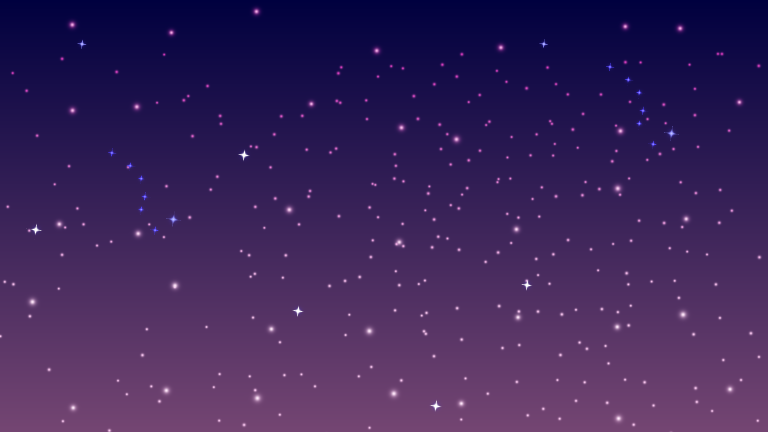
Reproduce this background procedurally as a WebGL 1 fragment shader.

```glsl
precision highp float;

uniform vec2 u_resolution;

const vec3 SKY_TOP = vec3(0.0, 0.0, 0.245);
const vec3 SKY_BOTTOM = vec3(0.455, 0.272, 0.448);
const vec3 HIGH_PINK = vec3(0.88, 0.22, 0.76);
const vec3 LOW_PINK = vec3(1.0, 0.8, 0.96);
const vec3 WHITE = vec3(1.0);
const vec3 BLUE = vec3(0.32, 0.26, 1.0);
const vec3 ICE = vec3(0.55, 0.55, 1.0);

vec3 hash3(vec2 p) {
  vec3 q = fract(p.xyx * vec3(0.1031, 0.103, 0.0973));
  q += dot(q, q.yxz + 33.33);
  return fract((q.xxy + q.yzz) * q.zyx);
}

float falloff(float dist, float radius) {
  float t = dist / radius;
  return exp(-t * t);
}

// Stars are magenta high in the sky and pale near the ground
vec3 starTint(float height) {
  return mix(LOW_PINK, HIGH_PINK, smoothstep(0.25, 0.95, height));
}

// Sparse everywhere, with a broad crowd right of centre
float starDensity(vec2 p) {
  float crowd = falloff(length((p - vec2(1.15, 0.54)) / vec2(0.48, 0.36)), 1.0);
  return (0.27 + 0.65 * crowd) * step(p.y, 0.91);
}

// One jittered star per cell, kept inside the cell borders
vec3 addSmallStars(vec3 color, vec2 p, float cellSize, float seed) {
  vec2 grid = p / cellSize + seed * 0.37;
  vec2 id = floor(grid);
  vec3 rnd = hash3(id + seed * 17.0);
  vec2 center = (id + 0.5 - seed * 0.37) * cellSize;
  float dist = length(fract(grid) - mix(vec2(0.12), vec2(0.88), rnd.xy)) * cellSize;
  float size = mix(0.0028, 0.0037, hash3(id + seed * 31.0).x);
  float present = step(rnd.z, starDensity(center));
  return mix(color, starTint(p.y), 0.95 * present * falloff(dist, size));
}

// Large stars with a coloured halo around a bright core
vec3 addGlowStars(vec3 color, vec2 p, vec2 cellSize, float seed) {
  vec2 id = floor(p / cellSize);
  vec3 rnd = hash3(id + seed);
  vec2 center = (id + mix(vec2(0.13), vec2(0.87), rnd.xy)) * cellSize;
  float dist = length(p - center);
  float size = mix(0.85, 1.1, rnd.z);
  vec3 tint = starTint(center.y);
  color = mix(color, tint, 0.55 * falloff(dist, 0.0085 * size));
  return mix(color, mix(tint, WHITE, 0.6), 0.95 * falloff(dist, 0.0042 * size));
}

// Slightly tilted four-pointed star with thin arms
vec3 addSparkle(vec3 color, vec2 p, vec2 center, float radius, vec3 tint) {
  vec2 d = p - center;
  d = abs(mat2(0.99, 0.14, -0.14, 0.99) * d);
  vec2 arm = pow(d / radius + 0.0001, vec2(0.42));
  float spikes = 1.0 - smoothstep(0.66, 1.14, arm.x + arm.y);
  color = mix(color, BLUE, 0.3 * falloff(length(d), radius * 0.4));
  color = mix(color, tint, spikes);
  return mix(color, mix(tint, WHITE, 0.6), 0.8 * falloff(length(d), radius * 0.13));
}

// Arc of seven blue sparkles whose last two step to the right
vec3 addConstellation(vec3 color, vec2 p, vec2 start) {
  for (int i = 0; i < 7; i++) {
    float n = float(i);
    float bend = (n - 3.0) / 3.0;
    float tail = step(4.5, n);
    float big = tail * step(n, 5.5);
    float x = 0.0764 * (1.0 - bend * bend) + 0.1 * tail;
    float drop = 0.0298 * n + 0.012 * step(2.5, n) * (1.0 - tail) + 0.005 * big;
    vec2 center = start + vec2(x, -drop);
    color = addSparkle(color, p, center, mix(0.014, 0.021, big), mix(BLUE, ICE, big));
  }
  return color;
}

void main() {
  vec2 p = gl_FragCoord.xy / u_resolution.y;
  vec3 color = mix(SKY_BOTTOM, SKY_TOP, p.y);

  // Scattered stars
  color = addSmallStars(color, p, 0.07, 1.0);
  color = addSmallStars(color, p, 0.073, 2.0);
  color = addGlowStars(color, p, vec2(0.254, 0.2), 5.0);

  // Blue sparkles
  color = addConstellation(color, p, vec2(0.259, 0.646));
  color = addConstellation(color, p, vec2(1.412, 0.845));
  color = addSparkle(color, p, vec2(0.19, 0.898), 0.016, ICE);
  color = addSparkle(color, p, vec2(1.259, 0.898), 0.015, ICE);

  // White sparkles
  color = addSparkle(color, p, vec2(0.083, 0.468), 0.021, WHITE);
  color = addSparkle(color, p, vec2(0.565, 0.641), 0.022, WHITE);
  color = addSparkle(color, p, vec2(0.69, 0.28), 0.021, WHITE);
  color = addSparkle(color, p, vec2(1.009, 0.06), 0.022, WHITE);
  color = addSparkle(color, p, vec2(1.22, 0.34), 0.02, WHITE);

  gl_FragColor = vec4(color, 1.0);
}
```
